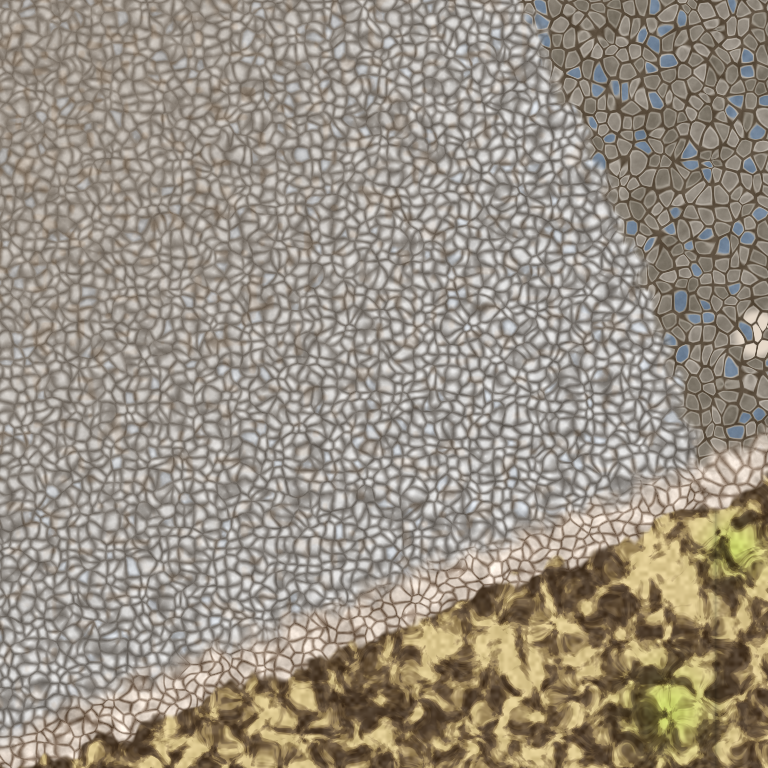
This texture is drawn by a Shadertoy shader. Its source:

```glsl
// Grey pebbled ground with a coarser, outlined patch on the right, a pale
// sloping kerb of stones and mottled dry grass below it. Stones are warped
// Voronoi cells; grass is thresholded, domain-warped value noise.

vec2 hash2(vec2 p) {
    vec3 q = fract(p.xyx * vec3(0.1031, 0.1030, 0.0973));
    q += dot(q, q.yzx + 33.33);
    return fract((q.xx + q.yz) * q.zy);
}

float noise(vec2 p) {
    vec2 i = floor(p), f = fract(p);
    f = f * f * (3.0 - 2.0 * f);
    float low = mix(hash2(i).x, hash2(i + vec2(1, 0)).x, f.x);
    float high = mix(hash2(i + vec2(0, 1)).x, hash2(i + vec2(1, 1)).x, f.x);
    return mix(low, high, f.y);
}

float fbm(vec2 p) {
    float sum = 0.0, amp = 0.53;
    for (int i = 0; i < 4; i++) {
        sum += amp * noise(p);
        p = mat2(1.6, 1.2, -1.2, 1.6) * p + 7.3;
        amp *= 0.5;
    }
    return sum;
}

vec2 warp(vec2 p) {
    return vec2(noise(p), noise(p + 41.7)) - 0.5;
}

// x: gap to the nearest cell border, y: distance to centre, zw: cell random
vec4 stones(vec2 p) {
    vec2 cell = floor(p), id = cell;
    float near = 9.0, next = 9.0;
    for (int y = -1; y <= 1; y++)
    for (int x = -1; x <= 1; x++) {
        vec2 c = cell + vec2(x, y);
        float d = length(c + 0.1 + 0.8 * hash2(c) - p);
        if (d < near) {
            next = near;
            near = d;
            id = c;
        } else {
            next = min(next, d);
        }
    }
    return vec4(next - near, near, hash2(id + 19.0));
}

vec3 fineGround(vec2 uv) {
    vec4 s = stones(uv * 67.0 + 0.8 * warp(uv * 45.0));
    float soft = smoothstep(0.1, 0.8, length((uv - vec2(0.0, 1.0)) * vec2(1.0, 0.8)));
    float dome = smoothstep(-0.1, 0.75, s.x) - 0.35 * s.y;
    vec3 col = mix(vec3(0.595, 0.56, 0.52), vec3(0.60, 0.587, 0.572), soft);
    col += (dome - 0.23) * mix(0.23, 0.40, soft) * vec3(0.96, 1.0, 1.04);
    col += 0.03 * (s.z - 0.5) + 0.17 * (fbm(uv * 110.0) - 0.5);
    // rusty grit and a few cool stones
    col -= vec3(0.01, 0.03, 0.05) * smoothstep(0.6, 0.9, noise(uv * 85.0 + 9.0));
    col += vec3(-0.02, 0.0, 0.025) * step(0.92, s.w) * smoothstep(0.1, 0.4, s.x);
    return col;
}

vec3 coarseGround(vec2 uv) {
    vec4 s = stones(uv * vec2(57.0, 49.0) + 0.6 * warp(uv * 34.0));
    float gap = s.x + 0.12 - 0.3 * s.y;
    float body = smoothstep(0.0, 0.2, gap);
    float rim = body * (1.0 - smoothstep(0.2, 0.4, gap));
    vec3 fill = mix(vec3(0.46, 0.43, 0.38), vec3(0.60, 0.57, 0.53), s.z);
    fill = mix(fill, vec3(0.44, 0.51, 0.59), step(0.83, s.w) * smoothstep(0.15, 0.35, gap));
    vec3 col = mix(vec3(0.35, 0.30, 0.24), fill, body);
    col += 0.11 * rim + 0.15 * (fbm(uv * 100.0) - 0.5);
    // a small cluster of white stones
    float white = 1.0 - smoothstep(0.02, 0.035, length((uv - vec2(0.985, 0.565)) * vec2(1.0, 0.9)));
    return mix(col, vec3(0.90, 0.85, 0.79), white * body * step(0.35, s.z));
}

vec3 kerb(vec2 uv) {
    vec4 fine = stones(uv * 66.0 + 0.9 * warp(uv * 45.0));
    vec4 big = stones(uv * 48.0 + 0.6 * warp(uv * 30.0));
    vec4 s = mix(fine, big, smoothstep(0.90, 0.93, uv.x));
    float body = smoothstep(-0.05, 0.42, s.x);
    vec3 col = mix(vec3(0.49, 0.41, 0.34), vec3(0.87, 0.82, 0.77), body);
    return col + 0.12 * (s.z - 0.5) + 0.38 * (fbm(uv * 75.0) - 0.5);
}

vec3 grass(vec2 uv, float depth) {
    vec2 p = uv * 56.0 + 1.3 * warp(uv * 42.0);
    float leaf = fbm(p) + 0.18 * (noise(uv * 13.0 + 3.0) - 0.5);
    leaf -= 0.09 * (1.0 - smoothstep(0.0, 0.045, depth));
    leaf -= 0.07 * smoothstep(0.925, 0.94, uv.x) * (1.0 - smoothstep(0.12, 0.22, uv.y));
    vec3 col = mix(vec3(0.29, 0.225, 0.16), vec3(0.42, 0.34, 0.24), smoothstep(0.25, 0.44, leaf));
    col = mix(col, vec3(0.62, 0.53, 0.36), smoothstep(0.43, 0.52, leaf));
    col = mix(col, vec3(0.86, 0.78, 0.56), smoothstep(0.52, 0.66, leaf));
    col += 0.14 * (noise(uv * 170.0) - 0.5);
    // two fresh green tufts
    vec2 low = uv - vec2(0.87, 0.075), high = uv - vec2(0.957, 0.285);
    float green = exp(-dot(low, low) * 380.0) + exp(-dot(high, high) * 750.0);
    col = mix(col, col * vec3(0.92, 1.06, 0.74), min(green, 1.0));
    // dark vertical seam
    return col * (1.0 - 0.25 * exp(-abs(uv.x - 0.932) * 300.0));
}

void mainImage(out vec4 fragColor, in vec2 fragCoord) {
    vec2 uv = fragCoord / iResolution.xy;
    float drop = 1.0 - uv.y;
    float ragged = 0.020 * (noise(uv * 32.0) - 0.5) + 0.022 * (noise(uv * 70.0) - 0.5);

    // curved border of the coarse patch
    float side = uv.x - (0.675 + 0.53 * drop - 0.23 * drop * drop) + ragged;
    vec3 col = mix(fineGround(uv), coarseGround(uv), smoothstep(-0.012, 0.012, side));

    // sloping kerb, then the grass under it
    float slope = uv.y - 0.39 * uv.x + ragged;
    col = mix(kerb(uv), col, smoothstep(0.02, 0.062, slope));
    col = mix(grass(uv, -0.02 - slope), col, smoothstep(-0.024, -0.014, slope));
    fragColor = vec4(clamp(col, 0.0, 1.0), 1.0);
}
```
